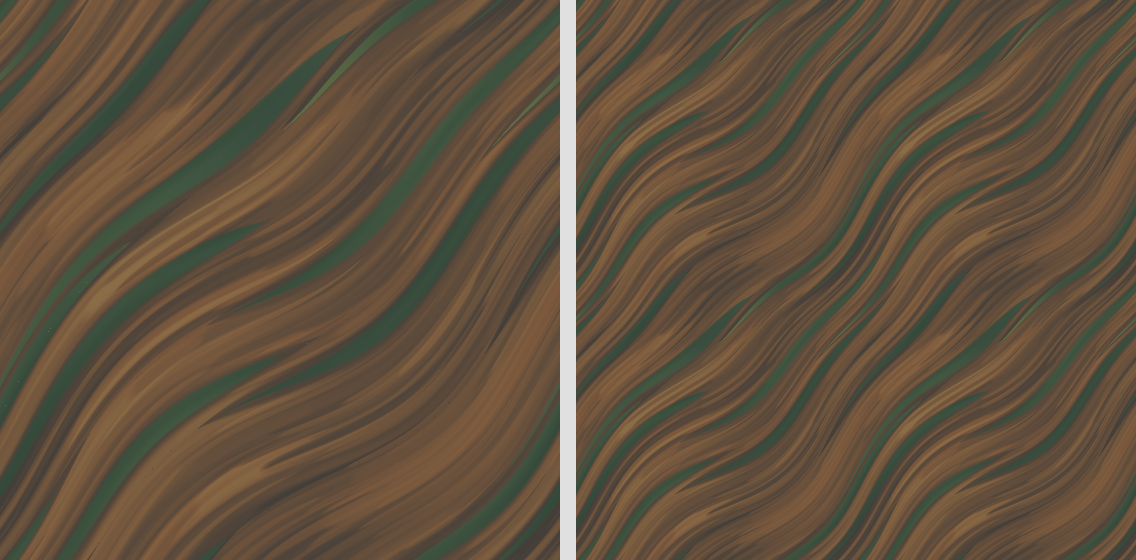
Left, the tile; right, the same tile 2 across and 2 down.
Write a WebGL 2 fragment shader that draws this texture.

```glsl
#version 300 es
precision highp float;

uniform vec2 u_resolution;
out vec4 fragColor;

const float TAU = 6.2831853;

float hash(vec2 p) {
    return fract(sin(dot(p, vec2(127.1, 311.7))) * 43758.545);
}

vec2 wrapCell(vec2 cell, vec2 cells) {
    return floor(mod(cell + 0.5, cells));
}

// Value noise that repeats after a whole number of cells
float noise(vec2 q, vec2 cells, float seed) {
    vec2 cell = floor(q * cells);
    vec2 f = fract(q * cells);
    f = f * f * (3.0 - 2.0 * f);
    float a = hash(wrapCell(cell, cells) + seed);
    float b = hash(wrapCell(cell + vec2(1.0, 0.0), cells) + seed);
    float c = hash(wrapCell(cell + vec2(0.0, 1.0), cells) + seed);
    float d = hash(wrapCell(cell + 1.0, cells) + seed);
    return mix(mix(a, b, f.x), mix(c, d, f.x), f.y);
}

// Grain coordinates: x runs along the strands, y across them
vec2 grainSpace(vec2 p) {
    float bend = -0.06 * sin(TAU * p.x)
               + 0.025 * sin(TAU * (p.x + p.y) + 1.0)
               + 0.06 * noise(p, vec2(3.0), 5.0);
    return vec2(p.x, p.y - p.x + bend);
}

// Local frame of one scattered stroke: along (-1 to 1), across, random
vec3 strokeFrame(vec2 q, vec2 cells, vec2 cell, float seed) {
    vec2 id = wrapCell(cell, cells) + seed;
    vec2 jitter = vec2(hash(id), hash(id + 17.3)) - 0.5;
    vec2 d = q * cells - cell - 0.5 - 0.7 * jitter;
    return vec3(d.x / mix(0.6, 1.1, hash(id + 31.7)), d.y, hash(id + 53.9));
}

// Lays tapered brush strokes of random tone over the given tone
float paintStrokes(float tone, vec2 q, vec2 cells, float halfWidth,
                   vec2 toneRange, float opacity, float seed) {
    vec2 home = floor(q * cells);
    for (int j = -1; j <= 1; j++) {
        for (int i = -1; i <= 1; i++) {
            vec3 s = strokeFrame(q, cells, home + vec2(i, j), seed);
            float taper = max(1.0 - s.x * s.x, 0.0);
            float width = halfWidth * sqrt(taper) * (0.75 - 0.3 * s.x) + 1e-4;
            float side = clamp(s.y / width, -2.0, 2.0);
            float cover = 1.0 - smoothstep(0.45, 1.0, abs(side));
            cover *= smoothstep(0.0, 0.2, taper) * opacity;
            float paint = mix(toneRange.x, toneRange.y, s.z) + 0.15 * side;
            tone = mix(tone, paint, cover);
        }
    }
    return tone;
}

// Hollows between strands: x shadow, y moss, z pale tip of the moss
vec3 hollows(vec2 q, vec2 cells, float halfWidth, float seed) {
    vec2 home = floor(q * cells);
    vec3 result = vec3(0.0);
    for (int j = -1; j <= 1; j++) {
        for (int i = -1; i <= 1; i++) {
            vec3 s = strokeFrame(q, cells, home + vec2(i, j), seed);
            float present = step(0.15, s.z);
            float width = halfWidth * max(1.0 - 1.4 * s.x * s.x, 0.0) + 1e-4;
            float shade = 1.0 - smoothstep(0.5, 1.15, abs(s.y) / width);
            float a = (s.x + 0.25 * (s.z - 0.5)) * 1.35;
            float mossWidth = 0.52 * halfWidth * max(1.0 - a * a, 0.0) * (1.0 + 0.6 * a) + 1e-4;
            float offset = s.y + 0.25 * halfWidth * (s.z - 0.5);
            float moss = 1.0 - smoothstep(0.65, 1.1, abs(offset) / mossWidth);
            float tip = moss * smoothstep(0.3, 0.9, -a) * step(0.6, s.z);
            result = max(result, present * vec3(shade, moss, tip));
        }
    }
    return result;
}

vec3 barkColor(float tone, float warmth) {
    vec3 shadow = vec3(0.265, 0.245, 0.225);
    vec3 umber = vec3(0.36, 0.29, 0.23);
    vec3 sienna = mix(vec3(0.475, 0.365, 0.25), vec3(0.49, 0.345, 0.235), warmth);
    vec3 ochre = vec3(0.55, 0.435, 0.28);
    vec3 color = mix(shadow, umber, clamp(tone / 0.28, 0.0, 1.0));
    color = mix(color, sienna, clamp((tone - 0.28) / 0.47, 0.0, 1.0));
    return mix(color, ochre, clamp((tone - 0.75) / 0.3, 0.0, 1.0));
}

void main() {
    vec2 p = gl_FragCoord.xy / u_resolution;
    vec2 q = grainSpace(p);

    // Bristle streaks, also used to fray the stroke edges
    float streak = noise(q, vec2(5.0, 48.0), 11.0) - 0.5;
    float bristle = noise(q, vec2(7.0, 110.0), 23.0) - 0.5;
    vec2 frayed = q + vec2(0.0, 0.008 * streak + 0.003 * bristle);

    // Strands from broad to thin, with hollows under the thinnest
    float tone = 0.1 + 0.45 * noise(q, vec2(2.0, 9.0), 37.0);
    tone = paintStrokes(tone, frayed, vec2(3.0, 9.0), 0.55, vec2(0.2, 1.05), 0.8, 41.0);
    tone = paintStrokes(tone, frayed, vec2(3.0, 17.0), 0.5, vec2(0.0, 1.1), 0.6, 67.0);
    vec3 hollow = hollows(frayed, vec2(2.0, 4.0), 0.19, 83.0);
    tone = mix(tone, 0.06, 0.9 * hollow.x);
    float thin = paintStrokes(tone, frayed, vec2(4.0, 32.0), 0.45, vec2(-0.05, 1.05), 0.5, 97.0);
    tone = mix(tone, thin, 1.0 - 0.75 * hollow.x);
    tone += 0.16 * streak + 0.08 * bristle;
    tone += 0.25 * (noise(q, vec2(2.0, 5.0), 71.0) - 0.5);

    // Bark colour, then moss in the hollows
    vec3 color = barkColor(tone, noise(q, vec2(3.0, 14.0), 59.0));
    vec3 moss = mix(vec3(0.2, 0.29, 0.235), vec3(0.26, 0.36, 0.26), noise(q, vec2(4.0, 20.0), 29.0));
    moss = mix(moss, vec3(0.42, 0.46, 0.28), 0.8 * hollow.z);
    color = mix(color, moss + 0.03 * streak, 0.9 * hollow.y);

    fragColor = vec4(color, 1.0);
}
```
